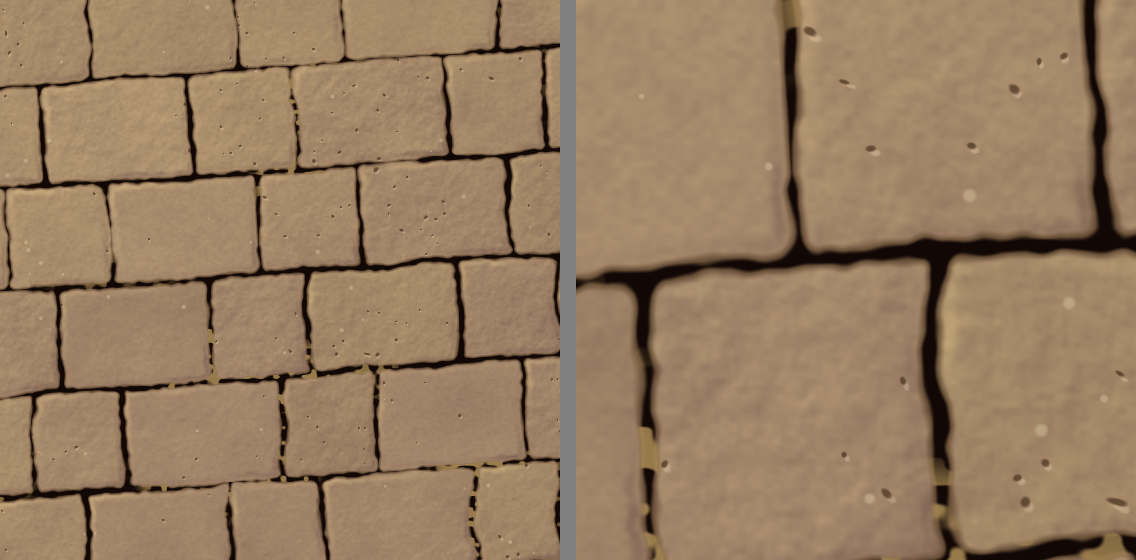
Left: the whole. Right: its middle third, enlarged.
Reproduce this texture procedurally as a three.js fragment shader.

```glsl
varying vec2 vUv;

#define SLOPE 0.0715
#define LEAN 0.05
#define ROW_BASE 0.108
#define ROW_HEIGHT 0.1845
#define LONG_BRICK 0.268
#define CORNER 0.013
#define JOINT 0.0034
#define SHADE vec3(0.575, 0.465, 0.365)
#define LIGHT vec3(0.715, 0.605, 0.445)
#define BROWN vec3(0.30, 0.21, 0.13)
#define DARK vec3(0.065, 0.03, 0.02)
#define SAND vec3(0.72, 0.59, 0.36)

float hash(vec2 p) {
  vec3 q = fract(vec3(p.xyx) * 0.1031);
  q += dot(q, q.yzx + 33.33);
  return fract((q.x + q.y) * q.z);
}

float noise(vec2 p) {
  vec2 i = floor(p), f = fract(p);
  f = f * f * (3.0 - 2.0 * f);
  return mix(mix(hash(i), hash(i + vec2(1.0, 0.0)), f.x),
             mix(hash(i + vec2(0.0, 1.0)), hash(i + 1.0), f.x), f.y);
}

float fbm(vec2 p) {
  float sum = 0.0, amp = 0.5;
  for (int i = 0; i < 4; i++) {
    sum += amp * noise(p);
    p = p * 2.03 + 17.3;
    amp *= 0.5;
  }
  return sum;
}

// Position of upright joint n in a row: long and short bricks alternate
float jointX(float n, float row) {
  float start = 0.665 - 0.013 * row - 0.1 * mod(row, 2.0);
  float period = 0.435 + 0.006 * row;
  float jitter = 0.018 * (hash(vec2(n + 31.0, row + 57.0)) - 0.5);
  return start + floor(n * 0.5) * period + mod(n, 2.0) * LONG_BRICK + jitter;
}

// Round pits or grains scattered on a grid
float specks(vec2 p, float chance) {
  vec2 id = floor(p);
  float size = 0.1 + 0.17 * hash(id + 41.0);
  vec2 centre = 0.3 + 0.4 * vec2(hash(id + 7.0), hash(id + 19.0));
  float d = length(fract(p) - centre);
  return step(hash(id + 73.0), chance) * (1.0 - smoothstep(size * 0.4, size, d));
}

void main() {
  vec2 p = vUv;

  // Tilted courses with uneven edges
  vec2 warp = vec2(noise(p * 13.0 + 40.0), noise(p * 9.0 + 80.0)) - 0.5;
  warp += 0.4 * (vec2(noise(p * 45.0 + 11.0), noise(p * 45.0 + 29.0)) - 0.5);
  vec2 b = p + warp * vec2(0.013, 0.010);
  float course = (b.y - SLOPE * b.x - ROW_BASE) / ROW_HEIGHT;
  float row = floor(course);
  float across = b.x + LEAN * (fract(course) - 0.5) * ROW_HEIGHT;

  // Joints on either side of this brick
  float left = -9.0, right = 9.0, brick = 0.0;
  for (int i = -5; i < 5; i++) {
    float x = jointX(float(i), row);
    if (x <= across) {
      left = x;
      brick = float(i);
    } else {
      right = min(right, x);
    }
  }

  // Depth inside the rounded brick
  vec2 halfSize = 0.5 * vec2(right - left, ROW_HEIGHT);
  vec2 q = vec2(across - 0.5 * (left + right), (fract(course) - 0.5) * ROW_HEIGHT);
  vec2 e = abs(q) - halfSize + CORNER;
  float depth = CORNER - length(max(e, 0.0)) - min(max(e.x, e.y), 0.0);
  depth += 0.004 * (noise(p * 85.0) - 0.5);

  // Stone tone: drift over the wall, brick by brick, mottling and grain
  vec2 id = vec2(brick + 23.0, row + 37.0);
  float rough = mix(0.3, 1.0, hash(id + 5.0));
  float tone = 0.47 + 0.24 * (p.y - 0.5) - 0.16 * (p.x - 0.5);
  tone += 0.22 * (hash(id) - 0.5) + 0.55 * (fbm(p * 11.0) - 0.47);
  tone += 0.22 * (noise(p * vec2(190.0, 230.0)) - 0.5);

  // Relief lit from the upper left
  vec2 toLight = vec2(-0.003, 0.004);
  float relief = fbm(p * 55.0) - fbm((p + toLight) * 55.0);
  tone += 1.3 * rough * relief;
  float rim = exp(-pow((depth - 0.011) / 0.005, 2.0));
  tone += rim * noise(p * 22.0) * dot(q / halfSize, vec2(-0.45, 0.55));

  vec3 col = mix(SHADE, LIGHT, clamp(tone, -0.35, 1.35));
  col += vec3(0.0, -0.006, 0.014) * hash(id + 9.0) * (1.2 - p.y);

  // Pits with a lit lower edge, and pale grains
  vec2 grid = p * 62.0 + 1.5 * warp;
  float chance = 0.11 * rough * smoothstep(0.35, 0.65, noise(p * 8.0 + 60.0));
  col += 0.10 * specks(grid + vec2(-0.12, 0.18), chance);
  col = mix(col, BROWN, 0.75 * specks(grid, chance));
  col = mix(col, vec3(0.80, 0.72, 0.58), 0.6 * specks(p * 50.0 + 90.0, 0.018));

  // Joints: brown flanks, dark core, narrowing and fading in places
  float width = JOINT * (0.25 + 1.1 * noise(p * 9.0 + 3.0));
  width -= 0.0022 * smoothstep(0.72, 0.95, p.y - SLOPE * p.x);
  width -= 0.004 * smoothstep(0.68, 0.9, noise(p * 7.0 + 120.0));
  float flank = 1.0 - smoothstep(width, width + 0.006, depth);
  float core = 1.0 - smoothstep(width - 0.001, width + 0.0018, depth);
  col = mix(col, BROWN, 0.8 * flank);
  col = mix(col, DARK, core);

  // Sandy crumbs lodged in the joints
  float crumb = smoothstep(0.55, 0.75, noise(p * vec2(75.0, 110.0)));
  crumb *= smoothstep(0.6, 0.8, noise(p * 6.0 + 14.0)) * flank;
  col = mix(col, SAND, 0.8 * crumb);

  gl_FragColor = vec4(col, 1.0);
}
```
